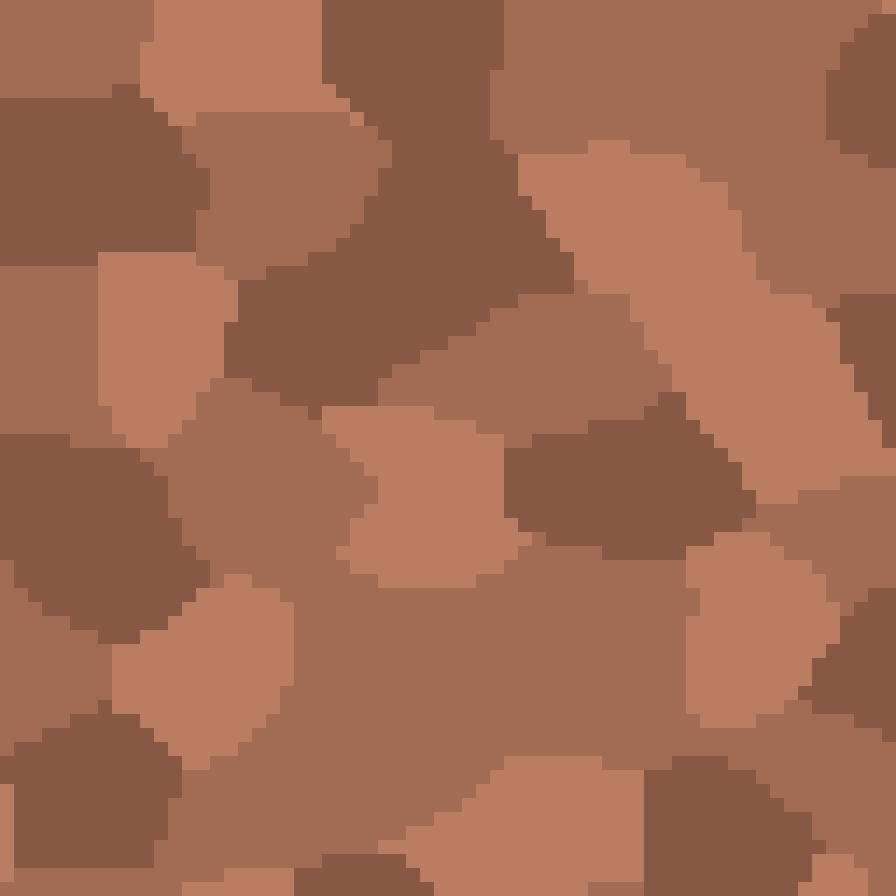
Give the GLSL for this texture, as a WebGL 1 fragment shader.

```glsl
precision highp float;

uniform vec2 u_resolution;

const float BLOCKS = 64.0;              // square blocks across the canvas
const vec2 PATCH_GRID = vec2(4.7, 5.8); // patch sites across and up
const float JITTER = 0.8;               // scatter of sites within their cells
const float FALLOFF = 5.5;              // higher gives sharper patch corners
const float MERGE_CHANCE = 0.22;        // share of sites with a free tone
const float WARP_SCALE = 1.5;
const float WARP_AMOUNT = 0.45;         // bends the patch outlines
const vec2 SEED = vec2(17.0, 42.0);
const vec3 TONE_WEIGHT = vec3(1.25, 1.0, 1.1);

const vec3 DARK_BROWN = vec3(0.53, 0.35, 0.27);
const vec3 MID_BROWN = vec3(0.635, 0.425, 0.33);
const vec3 LIGHT_CLAY = vec3(0.73, 0.49, 0.38);

float hash(vec2 p) {
  return fract(sin(dot(p, vec2(127.1, 311.7))) * 43758.5453);
}

vec2 hash2(vec2 p) {
  return vec2(hash(p), hash(p + 71.3));
}

// Smooth two-channel value noise
vec2 noise2(vec2 p) {
  vec2 cell = floor(p);
  vec2 f = fract(p);
  f = f * f * (3.0 - 2.0 * f);
  vec2 low = mix(hash2(cell), hash2(cell + vec2(1.0, 0.0)), f.x);
  vec2 high = mix(hash2(cell + vec2(0.0, 1.0)), hash2(cell + 1.0), f.x);
  return mix(low, high, f.y);
}

// Three-colouring of a brick lattice, with some sites recoloured at random
vec3 siteTone(vec2 site) {
  float tone = mod(site.x + 2.0 * mod(site.y, 2.0), 3.0);
  if (hash(site + SEED + 5.1) < MERGE_CHANCE) {
    tone = floor(3.0 * hash(site + SEED + 29.3));
  }
  return 1.0 - step(0.5, abs(vec3(0.0, 1.0, 2.0) - tone));
}

// Summed influence of nearby sites, one channel per tone
vec3 toneInfluence(vec2 p) {
  vec3 influence = vec3(0.0);
  float row = floor(p.y);
  for (int j = -2; j <= 2; j++) {
    float y = row + float(j);
    float shift = 0.5 * mod(y, 2.0);
    float column = floor(p.x - shift);
    for (int i = -2; i <= 2; i++) {
      vec2 site = vec2(column + float(i), y);
      vec2 center = site + vec2(shift, 0.0) + 0.5;
      center += JITTER * (hash2(site + SEED) - 0.5);
      vec2 offset = p - center;
      float strength = mix(0.65, 1.5, hash(site + SEED + 13.7));
      influence += siteTone(site) * strength * exp(-FALLOFF * dot(offset, offset));
    }
  }
  return influence * TONE_WEIGHT;
}

void main() {
  vec2 uv = gl_FragCoord.xy / min(u_resolution.x, u_resolution.y);

  // Snap to block centres for stepped outlines
  vec2 blockCenter = (floor(uv * BLOCKS) + 0.5) / BLOCKS;
  vec2 p = blockCenter * PATCH_GRID;
  p += WARP_AMOUNT * (noise2(p * WARP_SCALE + SEED) - 0.5);
  vec3 influence = toneInfluence(p);

  // The strongest tone fills the block
  vec3 color = LIGHT_CLAY;
  if (influence.x >= max(influence.y, influence.z)) {
    color = DARK_BROWN;
  } else if (influence.y >= influence.z) {
    color = MID_BROWN;
  }
  gl_FragColor = vec4(color, 1.0);
}
```
